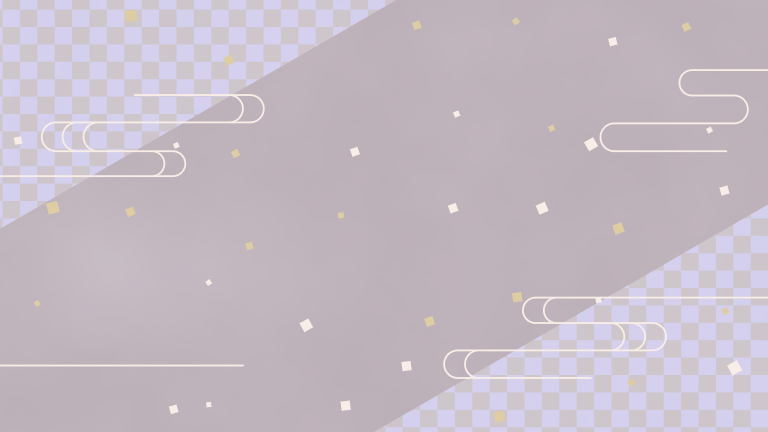
This background is drawn by a Shadertoy shader. Its source:

```glsl
const float PI = 3.14159265;
const vec3 MAUVE = vec3(0.745, 0.697, 0.730);
const vec3 PALE_MAUVE = vec3(0.785, 0.748, 0.780);
const vec3 GREY = vec3(0.805, 0.775, 0.795);
const vec3 LAVENDER = vec3(0.830, 0.815, 0.930);
const vec3 CREAM = vec3(0.975, 0.930, 0.905);
const vec3 GOLD = vec3(0.870, 0.805, 0.640);

vec2 hash2(vec2 p) {
    p = vec2(dot(p, vec2(127.1, 311.7)), dot(p, vec2(269.5, 183.3)));
    return fract(sin(p) * 43758.5);
}

float gradientDot(vec2 cell, vec2 offset, vec2 f) {
    return dot(hash2(cell + offset) * 2.0 - 1.0, f - offset);
}

float gradientNoise(vec2 p) {
    vec2 i = floor(p), f = fract(p);
    vec2 u = f * f * f * (f * (f * 6.0 - 15.0) + 10.0);
    float low = mix(gradientDot(i, vec2(0, 0), f), gradientDot(i, vec2(1, 0), f), u.x);
    float high = mix(gradientDot(i, vec2(0, 1), f), gradientDot(i, vec2(1, 1), f), u.x);
    return mix(low, high, u.y);
}

float fbm(vec2 p) {
    float sum = 0.0, amplitude = 0.5;
    for (int i = 0; i < 5; i++) {
        sum += amplitude * gradientNoise(p);
        p = mat2(1.6, 1.2, -1.2, 1.6) * p + 3.7;
        amplitude *= 0.5;
    }
    return sum;
}

// Antialiased coverage of a signed distance
float fill(float d, float pixel) {
    return clamp(0.5 - d / pixel, 0.0, 1.0);
}

float levelLine(vec2 p, float x0, float x1, float y) {
    float x = clamp(p.x, min(x0, x1), max(x0, x1));
    return length(p - vec2(x, y));
}

// Half circle joining two levels, bulging towards side (+1 right, -1 left)
float bend(vec2 p, float x, float y0, float y1, float side) {
    float r = 0.5 * abs(y1 - y0);
    vec2 q = vec2((p.x - x) * side, p.y - 0.5 * (y0 + y1));
    return q.x > 0.0 ? abs(length(q) - r) : length(vec2(q.x, abs(q.y) - r));
}

// Four level lines joined by three alternating bends, each repeated inwards
float cloud(vec2 p, vec4 y, vec3 x, vec2 ends, float side, ivec3 copies) {
    float d = min(levelLine(p, ends.x, x.x, y.x), levelLine(p, x.x, x.y, y.y));
    d = min(d, min(levelLine(p, x.y, x.z, y.z), levelLine(p, x.z, ends.y, y.w)));
    for (int b = 0; b < 3; b++) {
        for (int k = 0; k < copies[b]; k++) {
            d = min(d, bend(p, x[b] - side * 0.435 * float(k), y[b], y[b + 1], side));
        }
        side = -side;
    }
    return d;
}

float checker(vec2 p, float cell, float pixel) {
    vec2 wave = clamp(sin(PI * p / cell) * cell * 2.0 / (PI * pixel), -1.0, 1.0);
    return 0.5 - 0.5 * wave.x * wave.y;
}

// One tilted paper square per cell: colour and coverage
vec4 confetti(vec2 p, vec2 cell, float pixel) {
    vec2 id = floor(p / cell);
    vec2 place = hash2(id + 4.3), kind = hash2(id + 17.9), look = hash2(id + 31.1);
    vec2 q = p - (id + 0.15 + 0.7 * place) * cell;
    float angle = mix(0.1, 0.6, look.y);
    q = abs(mat2(cos(angle), -sin(angle), sin(angle), cos(angle)) * q);
    float halfSide = mix(0.05, 0.12, look.x);
    float shown = step(kind.x, 0.85) * fill(max(q.x, q.y) - halfSide, pixel);
    return vec4(mix(CREAM, GOLD, step(0.45, kind.y)), shown);
}

void mainImage(out vec4 fragColor, in vec2 fragCoord) {
    // The canvas is 16 by 9 units
    float pixel = 9.0 / iResolution.y;
    vec2 p = fragCoord * pixel;

    // Mottled paper with a soft pale patch
    float mottling = fbm(p * 0.45);
    float patchGlow = exp(-dot(p - vec2(2.4, 3.5), (p - vec2(2.4, 3.5)) * vec2(0.13, 0.3)));
    vec3 color = mix(MAUVE, PALE_MAUVE, 0.6 * patchGlow) + 0.035 * mottling;

    // Chequered corners beyond two parallel diagonals
    float slant = dot(p, vec2(-0.5, 0.866));
    float corner = max(fill(3.665 - slant, pixel), fill(slant + 3.895, pixel));
    float squares = checker(p - vec2(0.052, 8.80), 0.3625, pixel);
    color = mix(color, mix(GREY, LAVENDER, squares) + 0.012 * mottling, corner);

    // Scattered paper squares
    vec4 paper = confetti(p, vec2(2.0, 1.8), pixel);
    color = mix(color, paper.rgb, paper.a);

    // Outlined clouds and a lone line
    float d = levelLine(p, -1.0, 5.06, 1.385);
    d = min(d, cloud(p, vec4(7.02, 6.45, 5.85, 5.33), vec3(5.21, 1.17, 3.60),
                     vec2(2.81, -1.0), 1.0, ivec3(2, 3, 2)));
    d = min(d, cloud(p, vec4(7.54, 7.01, 6.43, 5.85), vec3(14.42, 15.29, 12.80),
                     vec2(17.0, 15.13), -1.0, ivec3(1)));
    d = min(d, cloud(p, vec4(2.80, 2.27, 1.70, 1.125), vec3(11.16, 13.59, 9.54),
                     vec2(17.0, 12.31), -1.0, ivec3(2, 3, 2)));
    color = mix(color, CREAM, fill(d - 0.019, pixel));

    fragColor = vec4(color, 1.0);
}
```
